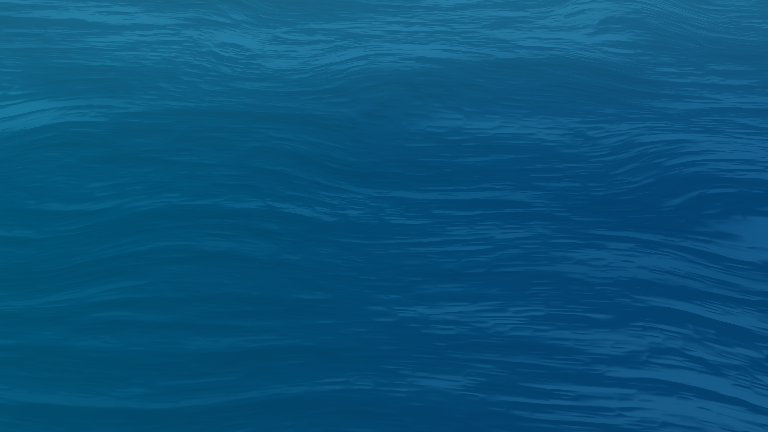
A WebGL 1 fragment shader for this texture:

```glsl
precision highp float;

uniform vec2 u_resolution;

float hash(vec2 cell) {
  return fract(sin(dot(cell, vec2(127.1, 311.7))) * 43758.5453);
}

float noise(vec2 p) {
  vec2 cell = floor(p);
  vec2 f = fract(p);
  f = f * f * f * (f * (f * 6.0 - 15.0) + 10.0);
  float low = mix(hash(cell), hash(cell + vec2(1.0, 0.0)), f.x);
  float high = mix(hash(cell + vec2(0.0, 1.0)), hash(cell + vec2(1.0, 1.0)), f.x);
  return mix(low, high, f.y);
}

mat2 rotation(float angle) {
  float c = cos(angle);
  float s = sin(angle);
  return mat2(c, s, -s, c);
}

// Rounded ridge: bright along the middle level of the noise
float crest(vec2 p) {
  float d = 2.0 * noise(p) - 1.0;
  return 1.0 - sqrt(d * d + 0.012);
}

// Layered crests, each octave finer and turned a little
float waveHeight(vec2 p) {
  float height = 0.0;
  float amplitude = 0.55;
  for (int i = 0; i < 5; i++) {
    height += amplitude * crest(p);
    p = rotation(0.16) * p * 1.9 + vec2(17.3, 9.1);
    if (i == 1) p = rotation(-0.5) * p;
    amplitude *= 0.5;
  }
  return height;
}

// Bends straight streaks into rolling ones
vec2 warp(vec2 p) {
  float bendX = noise(p * vec2(0.8, 0.5) + 31.0);
  float bendY = noise(p * vec2(0.9, 0.35) + 57.0);
  return p + vec2(0.7 * bendX, 1.3 * bendY);
}

// Positive on the far side of a crest, where the sky is mirrored
float skyFacing(vec2 p, float stepSize) {
  return (waveHeight(p) - waveHeight(p + vec2(0.0, stepSize))) / stepSize;
}

// Teal on the left, navy on the right, paler towards the horizon
vec3 waterColor(vec2 uv) {
  vec3 teal = vec3(0.004, 0.345, 0.485);
  vec3 navy = vec3(0.012, 0.262, 0.447);
  vec3 haze = vec3(0.125, 0.435, 0.575);
  vec3 color = mix(teal, navy, smoothstep(-0.1, 0.95, uv.x - 0.15 * uv.y + 0.08));
  color *= mix(0.96, 1.03, uv.y);
  return mix(color, haze, 0.8 * smoothstep(0.5, 1.1, uv.y));
}

void main() {
  vec2 uv = gl_FragCoord.xy / u_resolution;
  float aspect = u_resolution.x / u_resolution.y;

  // Perspective: waves shrink towards the top
  float nearness = 1.0 / (1.65 - uv.y);
  vec2 sea = vec2((uv.x - 0.5) * aspect * nearness, 1.6 * log(nearness));
  sea = rotation(0.06) * sea;

  // Broad swell gathers the ripples into bands
  float swell = noise(warp(sea * vec2(1.3, 4.2) + vec2(4.0, 7.0)));
  swell = 0.7 * swell + 0.3 * noise(sea * vec2(3.5, 10.0) + 23.0);
  float band = smoothstep(0.25, 0.72, swell);

  // Fine ripples
  vec2 ripplePoint = warp(sea * vec2(3.0, 8.0) + vec2(11.0, 3.0));
  float facing = skyFacing(ripplePoint, 0.025);
  float tilt = facing + 1.5 * (band - 0.5);
  float glint = smoothstep(0.1, 1.3, tilt) * mix(0.3, 1.0, band);

  // Shade and sky reflection
  vec3 color = waterColor(uv);
  color *= 1.0 + 0.035 * clamp(facing, -1.2, 1.2) + 0.07 * (band - 0.5);
  color += vec3(0.075, 0.088, 0.078) * glint * mix(1.0, 0.65, uv.y);

  gl_FragColor = vec4(color, 1.0);
}
```
